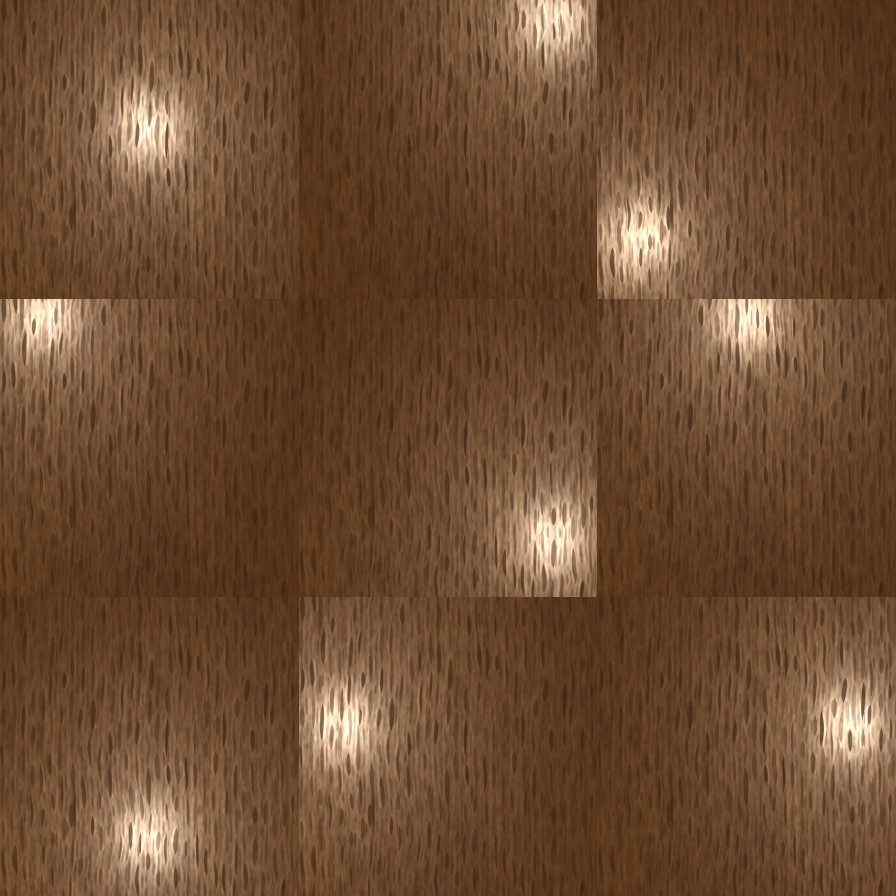
Write a Shadertoy shader that draws this texture.

```glsl
// Three by three panels of dark, open-grained wood, each lit by a glossy lamp spot in a different place.

#define TILES 3.0
#define PORE_GRID vec2(31.0, 8.0)
#define FINE_GRID vec2(58.0, 13.0)
#define PORE_WIDTH 0.25
#define WAVINESS 0.014
#define CORE_GLOSS 0.48
#define CORE_SIZE 0.11
#define WIDE_GLOSS 0.40
#define WIDE_SIZE 0.37
#define WOOD vec3(0.305, 0.178, 0.085)
#define WARM vec3(0.340, 0.198, 0.082)
#define SHEEN vec3(1.0, 0.98, 0.93)

float hash(vec2 p) {
    vec3 q = fract(p.xyx * 0.1031);
    q += dot(q, q.yzx + 33.33);
    return fract((q.x + q.y) * q.z);
}

float noise(vec2 p) {
    vec2 i = floor(p), f = fract(p);
    f = f * f * (3.0 - 2.0 * f);
    return mix(mix(hash(i), hash(i + vec2(1, 0)), f.x),
               mix(hash(i + vec2(0, 1)), hash(i + vec2(1, 1)), f.x), f.y);
}

// Tapered vertical dashes, one per cell, with columns shifted at random
float dashes(vec2 p, vec2 grid, float px) {
    vec2 q = p * grid;
    q.y += 7.0 * hash(vec2(floor(q.x), 91.0));
    vec2 cell = floor(q), f = fract(q) - 0.5;
    f.x += 0.4 * (hash(cell + 17.0) - 0.5);
    float halfLength = mix(0.22, 0.52, hash(cell + 41.0));
    float width = PORE_WIDTH * mix(0.5, 1.0, hash(cell + 67.0));
    float taper = 1.0 - pow(abs(f.y) / halfLength, 3.0);
    float soft = 0.8 * px * grid.x;
    float strength = mix(0.35, 1.0, hash(cell + 5.0));
    return strength * smoothstep(soft, -soft, abs(f.x) - width * taper);
}

// Depth of the open grain: main pores, finer pores and one long crack
float pores(vec2 p, float px) {
    float coarse = dashes(p, PORE_GRID, px);
    float fine = 0.5 * dashes(p + 3.7, FINE_GRID, px);
    float crack = smoothstep(0.005 + px, 0.003, abs(p.x - 0.245))
                * smoothstep(0.14, 0.0, abs(p.y - 0.28));
    return max(max(coarse, fine), crack);
}

// Lamp spot: each panel takes a different place of a 3 by 3 arrangement
vec2 lampPosition(vec2 panel) {
    float c = panel.x, r = panel.y;
    vec2 slot = vec2(1.0 + r + r * r + c * (2.0 + 2.0 * r + r * r),
                     2.0 * r + 2.0 * r * c + (1.0 + r) * c * c);
    return vec2(0.15, 0.20) + vec2(0.35, 0.37) * mod(slot, 3.0);
}

void mainImage(out vec4 fragColor, in vec2 fragCoord) {
    vec2 p = fragCoord / iResolution.xy * TILES;
    vec2 panel = floor(p), uv = fract(p);
    float px = TILES / iResolution.y;

    // Wavy grain coordinates, the same in every panel
    vec2 g = uv;
    g.x += WAVINESS * (noise(uv * vec2(3.0, 4.0)) - 0.5)
         + 0.5 * WAVINESS * (noise(uv * vec2(24.0, 18.0)) - 0.5);
    float pore = pores(g, px);
    float fibre = noise(g * vec2(85.0, 9.0)) * 0.6 + noise(g * vec2(150.0, 32.0)) * 0.4;
    float band = noise(g * vec2(7.0, 1.2) + 20.0);
    float speck = noise(uv * vec2(110.0, 70.0));

    // Gloss: a tight core in a wide halo, broken up by the grain
    vec2 toLamp = lampPosition(panel) - uv;
    float d2 = dot(toLamp, toLamp * vec2(1.0, 0.85));
    float core = CORE_GLOSS * exp(-d2 / (CORE_SIZE * CORE_SIZE));
    float halo = WIDE_GLOSS * exp(-sqrt(d2 + 0.006) / WIDE_SIZE);
    float gloss = (core + halo) * (0.72 + 0.4 * fibre + 0.16 * speck);

    // Pore walls that face the lamp catch a thin glint
    float side = toLamp.x < 0.0 ? -1.0 : 1.0;
    float glint = max(pores(g - vec2(side * 0.008, 0.0), px) - pore, 0.0);

    vec3 color = mix(WOOD, WARM, band) * (0.84 + 0.24 * fibre + 0.08 * speck);
    color *= 1.0 - 0.16 * pore;
    color += SHEEN * gloss * (1.0 - 0.72 * pore + 0.3 * glint);
    fragColor = vec4(clamp(color, 0.0, 1.0), 1.0);
}
```
